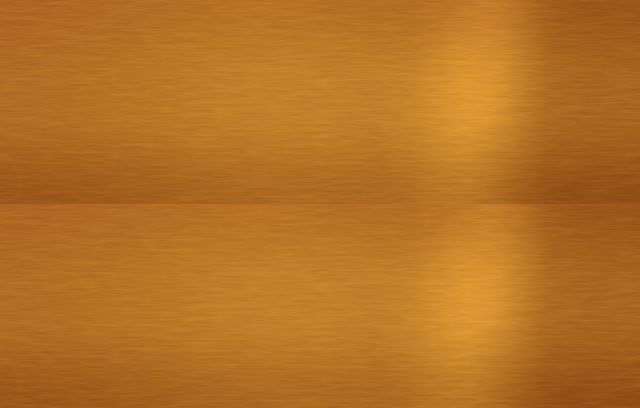
A Shadertoy shader for this texture:

```glsl
// Brushed golden metal: one wide panel stacked twice, meeting at mid height.
// Gaussian bands light each panel, soft ramps darken its top and bottom,
// and strongly stretched cellular noise gives the fine horizontal grain.

vec2 hash2(vec2 cell) {
    vec3 q = fract(cell.xyx * vec3(0.1031, 0.1030, 0.0973));
    q += dot(q, q.yzx + 33.33);
    return fract((q.xx + q.yz) * q.zy);
}

// Distance to the nearest scattered point
float cellular(vec2 p) {
    vec2 cell = floor(p), local = fract(p);
    float nearest = 2.0;
    for (int j = -1; j <= 1; j++) {
        for (int i = -1; i <= 1; i++) {
            vec2 offset = vec2(i, j);
            vec2 d = offset + hash2(cell + offset) - local;
            nearest = min(nearest, dot(d, d));
        }
    }
    return sqrt(nearest);
}

float bell(float d, float width) {
    return exp(-d * d / (width * width));
}

// Long thin streaks in three scales, centred on zero
float brushedGrain(vec2 p) {
    float sum = 0.0;
    vec2 scale = vec2(3.2, 52.0);
    for (int i = 0; i < 3; i++) {
        sum += 0.155 * (cellular(p * scale + 17.3 * float(i)) - 0.48);
        scale *= vec2(1.9, 1.5);
    }
    return sum;
}

// Colour at p, where both axes of the panel run from 0 to 1
vec3 panel(vec2 p, float aspect) {
    // Broad glow left of centre, darker strip on the right
    float tone = 0.44 + 0.39 * bell(p.x - 0.46, 0.28);
    tone -= 0.14 * smoothstep(0.79, 0.87, p.x);

    // Bright reflection, leaning right towards the top
    float d = p.x - 0.745 - 0.045 * (p.y - 0.5);
    float reflection = bell(d, d < 0.0 ? 0.095 : 0.075);
    tone += reflection * (0.44 + 0.26 * bell(p.y - 0.52, 0.32));

    // Shaded lower and upper edges
    tone -= 0.44 * (1.0 - smoothstep(0.0, 0.46, p.y));
    tone -= (0.12 + 0.16 * smoothstep(0.1, 0.5, p.x)) * smoothstep(0.6, 1.0, p.y);

    // Faint curved scuff in the lower left corner
    vec2 scuff = (p - vec2(-0.02, 0.10)) * vec2(aspect, 1.0);
    tone += 0.05 * bell(length(scuff) - 0.16, 0.012) * smoothstep(0.0, 0.08, scuff.x);

    tone += brushedGrain(p * vec2(aspect, 1.0));

    // Bronze to gold, a little redder along the top and left
    vec3 metal = vec3(0.60, 0.34, 0.10) + tone * vec3(0.21, 0.20, 0.08);
    float warmth = smoothstep(0.6, 1.0, p.y) + 1.0 - smoothstep(0.0, 0.3, p.x);
    return metal + warmth * vec3(0.008, -0.004, 0.004);
}

void mainImage(out vec4 fragColor, in vec2 fragCoord) {
    vec2 uv = fragCoord / iResolution.xy;
    float panelAspect = 2.0 * iResolution.x / iResolution.y;

    // Two copies with a crisp antialiased seam between them
    vec2 lower = vec2(uv.x, uv.y * 2.0);
    vec3 bottomPanel = panel(lower, panelAspect);
    vec3 topPanel = panel(lower - vec2(0.0, 1.0), panelAspect);
    float halfPixel = 0.5 / iResolution.y;
    float seam = smoothstep(-halfPixel, halfPixel, uv.y - 0.5);

    fragColor = vec4(mix(bottomPanel, topPanel, seam), 1.0);
}
```
